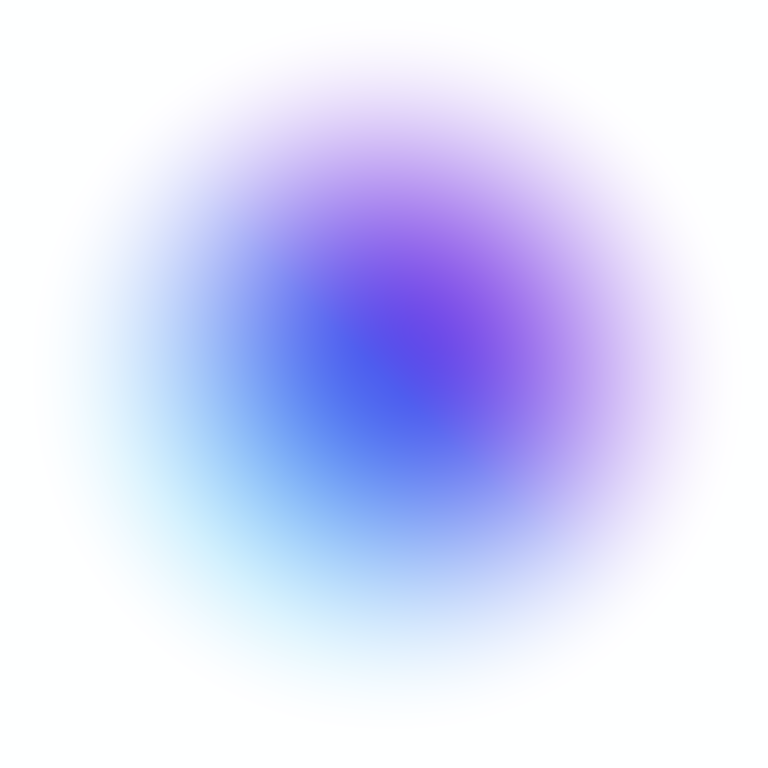
Reproduce this background procedurally as a WebGL 1 fragment shader.

```glsl
precision highp float;
// A soft glowing orb on white: a radial falloff sets its opacity,
// and a diagonal three-colour gradient (cyan, indigo, violet) tints it.

uniform vec2 u_resolution;

#define ORB_CENTER vec2(0.5, 0.508)
#define CORE_RADIUS 0.02
#define GLOW_RADIUS 0.475
#define CYAN_REACH 0.32
#define VIOLET_REACH 0.24
#define PAPER vec3(0.998, 0.999, 1.0)
#define CYAN vec3(0.36, 0.79, 0.98)
#define INDIGO vec3(0.305, 0.365, 0.935)
#define VIOLET vec3(0.44, 0.17, 0.89)

// Tint at a signed distance along the lower-left to upper-right diagonal.
vec3 orbTint(float along) {
  float cyanAmount = clamp(-along / CYAN_REACH, 0.0, 1.0);
  float violetAmount = clamp(along / VIOLET_REACH, 0.0, 1.0);
  violetAmount *= 2.0 - violetAmount; // ease out towards violet
  return mix(mix(INDIGO, CYAN, cyanAmount), VIOLET, violetAmount);
}

void main() {
  // Canvas units, square and centred at any aspect ratio
  float side = min(u_resolution.x, u_resolution.y);
  vec2 uv = (gl_FragCoord.xy - 0.5 * u_resolution) / side + 0.5;
  vec2 offset = uv - ORB_CENTER;

  // Opacity falls smoothly from the core to the rim
  float opacity = 1.0 - smoothstep(CORE_RADIUS, GLOW_RADIUS, length(offset));

  float along = dot(offset, normalize(vec2(1.0)));
  gl_FragColor = vec4(mix(PAPER, orbTint(along), opacity), 1.0);
}
```
